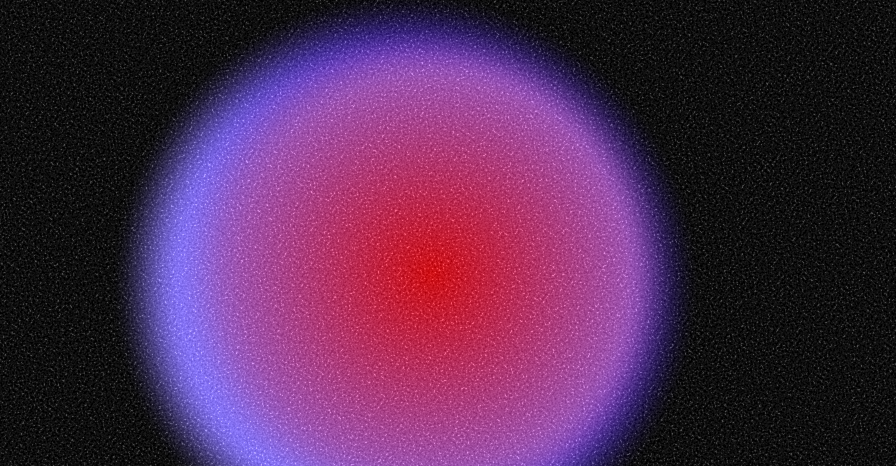
Reproduce this background procedurally as a WebGL 1 fragment shader.

```glsl
precision highp float;
// A soft glowing disc, red at the heart and violet at the rim, on grainy black.

uniform vec2 u_resolution;

// Lengths are in canvas heights, with x measured from the middle.
const vec2 DISC_CENTER = vec2(-0.092, 0.388);
const float DISC_RADIUS = 0.557;
const float EDGE_SOFTNESS = 0.078;

const vec2 CORE_CENTER = vec2(-0.035, 0.412);
const float MAUVE_RADIUS = 0.43;
const float RIM_START = 0.41;
const float RIM_END = 0.55;
const vec2 LIGHT_DIRECTION = vec2(-0.86, -0.51);

const vec3 BACKDROP = vec3(0.055);
const vec3 CORE_RED = vec3(0.81, 0.06, 0.08);
const vec3 MAUVE = vec3(0.61, 0.33, 0.70);
const vec3 RIM_LIGHT = vec3(0.52, 0.45, 0.96);
const vec3 RIM_DARK = vec3(0.28, 0.17, 0.73);

const float GRAIN_FREQUENCY = 193.0;
const float GRAIN_AMOUNT = 0.13;
const float SPECK_AMOUNT = 0.16;

// Pseudo-random unit vector for a lattice point
vec2 latticeGradient(vec2 cell) {
  vec3 p = fract(cell.xyx * vec3(0.1031, 0.1030, 0.0973));
  p += dot(p, p.yzx + 33.33);
  float angle = 6.28319 * fract((p.x + p.y) * p.z);
  return vec2(cos(angle), sin(angle));
}

float gradientNoise(vec2 p) {
  vec2 cell = floor(p);
  vec2 f = fract(p);
  vec2 blend = f * f * f * (f * (f * 6.0 - 15.0) + 10.0);
  float a = dot(latticeGradient(cell), f);
  float b = dot(latticeGradient(cell + vec2(1.0, 0.0)), f - vec2(1.0, 0.0));
  float c = dot(latticeGradient(cell + vec2(0.0, 1.0)), f - vec2(0.0, 1.0));
  float d = dot(latticeGradient(cell + 1.0), f - 1.0);
  return mix(mix(a, b, blend.x), mix(c, d, blend.x), blend.y);
}

// Two rotated octaves keep the lattice from showing
float filmGrain(vec2 p) {
  mat2 turn = mat2(0.819, 0.574, -0.574, 0.819);
  vec2 q = turn * p * GRAIN_FREQUENCY + 400.0;
  return gradientNoise(q) + 0.7 * gradientNoise(turn * q * 1.63 + 71.7);
}

// Radial ramp from red through mauve to a rim lit from the lower left
vec3 discColor(vec2 p) {
  float coreDistance = length(p - CORE_CENTER);
  float lit = dot(p - DISC_CENTER, LIGHT_DIRECTION) / DISC_RADIUS;
  vec3 rim = mix(RIM_DARK, RIM_LIGHT, smoothstep(-0.6, 0.75, lit));
  vec3 inner = mix(CORE_RED, MAUVE, min(coreDistance / MAUVE_RADIUS, 1.0));
  return mix(inner, rim, smoothstep(RIM_START, RIM_END, coreDistance));
}

void main() {
  vec2 p = gl_FragCoord.xy / u_resolution.y;
  p.x -= 0.5 * u_resolution.x / u_resolution.y;

  // Blurred disc over the backdrop
  float edge = length(p - DISC_CENTER) - DISC_RADIUS;
  float coverage = 1.0 - smoothstep(-EDGE_SOFTNESS, EDGE_SOFTNESS, edge);
  vec3 color = mix(BACKDROP, discColor(p), coverage);

  // Fine grain with sparse bright specks
  float grain = filmGrain(p);
  color += GRAIN_AMOUNT * grain;
  color += SPECK_AMOUNT * smoothstep(0.25, 0.8, grain);

  gl_FragColor = vec4(clamp(color, 0.0, 1.0), 1.0);
}
```
